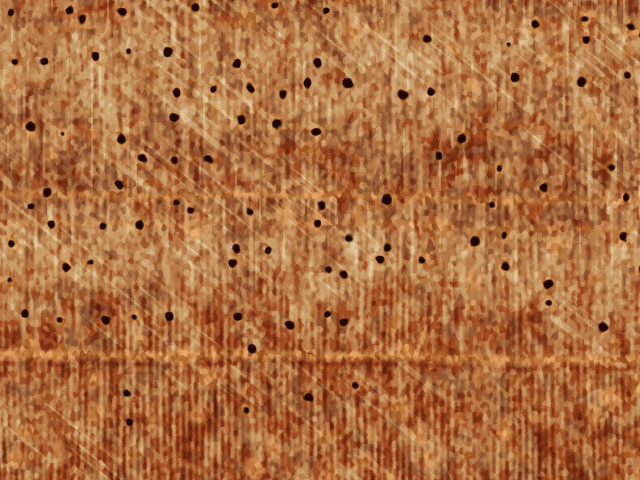
This texture is drawn by a WebGL 2 fragment shader. Its source:

```glsl
#version 300 es
precision highp float;
// Cut end grain of a tropical wood: soft growth bands with pale parenchyma lines,
// fine upright rays, slanted saw scratches and round pores with ragged halos.
// A single tone value is summed from the layers and mapped to a wood colour ramp.

uniform vec2 u_resolution;
out vec4 fragColor;

const vec3 DEEP = vec3(0.34, 0.09, 0.04);
const vec3 BARK = vec3(0.48, 0.18, 0.07);
const vec3 RUST = vec3(0.64, 0.30, 0.13);
const vec3 UMBER = vec3(0.57, 0.35, 0.21);
const vec3 TAN = vec3(0.72, 0.48, 0.28);
const vec3 CREAM = vec3(0.79, 0.62, 0.42);
const vec3 PALE = vec3(0.88, 0.77, 0.60);
const vec3 HALO = vec3(0.80, 0.53, 0.28);
const vec3 PORE = vec3(0.12, 0.02, 0.015);

const float PORE_CELL = 0.078;      // spacing of pores, canvas height = 1
const float PORE_CHANCE = 0.75;
const vec2 GRAIN_FREQ = vec2(115.0, 85.0);
const vec2 RAY_FREQ = vec2(105.0, 17.0);
const float RAY_LINES = 74.0;       // regular dark rays per unit width
const float SCRATCH_ANGLE = -0.68;

float hash(vec2 p) {
    vec3 q = fract(p.xyx * 0.1031);
    q += dot(q, q.yzx + 33.33);
    return fract((q.x + q.y) * q.z);
}

float noise(vec2 p) {
    vec2 i = floor(p), f = fract(p);
    f = f * f * (3.0 - 2.0 * f);
    return mix(mix(hash(i), hash(i + vec2(1, 0)), f.x),
               mix(hash(i + vec2(0, 1)), hash(i + vec2(1, 1)), f.x), f.y);
}

// Cellular patches of random tone, blended softly at their borders.
float cellTone(vec2 p) {
    vec2 base = floor(p);
    float sum = 0.0, weight = 0.0;
    for (int k = 0; k < 9; k++) {
        vec2 id = base + vec2(k % 3 - 1, k / 3 - 1);
        vec2 d = id + vec2(hash(id), hash(id + 57.0)) - p;
        float w = exp(-11.0 * dot(d, d));
        sum += w * hash(id + 113.0);
        weight += w;
    }
    return sum / weight;
}

// Growth bands: tone as a function of height.
float bandTone(float y) {
    float t = mix(0.46, 0.45, smoothstep(0.0, 0.25, y));
    t += 0.22 * smoothstep(0.27, 0.47, y);
    t -= 0.21 * smoothstep(0.49, 0.62, y);
    t += 0.24 * smoothstep(0.66, 0.84, y);
    return t - 0.17 * smoothstep(0.90, 1.0, y);
}

float paleLine(float y, float center, float width) {
    float d = (y - center) / width;
    return exp(-d * d);
}

vec3 woodRamp(float t, float hue) {
    vec3 c = mix(DEEP, BARK, smoothstep(-0.15, 0.15, t));
    c = mix(c, mix(RUST, UMBER, hue), smoothstep(0.15, 0.42, t));
    c = mix(c, TAN, smoothstep(0.42, 0.65, t));
    c = mix(c, CREAM, smoothstep(0.65, 0.90, t));
    return mix(c, PALE, smoothstep(0.92, 1.25, t));
}

// x: halo strength, y: open pore strength.
vec2 pores(vec2 p, float ragged) {
    vec2 base = floor(p / PORE_CELL), best = vec2(0.0);
    float edge = 0.7 / u_resolution.y + 0.0012;
    float openShare = mix(0.10, 0.72, smoothstep(0.24, 0.34, p.y));
    for (int k = 0; k < 9; k++) {
        vec2 id = base + vec2(k % 3 - 1, k / 3 - 1);
        if (hash(id + 7.0) > PORE_CHANCE) continue;
        vec2 center = (id + 0.1 + 0.8 * vec2(hash(id + 19.0), hash(id + 31.0))) * PORE_CELL;
        float size = hash(id + 43.0);
        bool isOpen = hash(id + 71.0) < openShare;
        float d = length((p - center) * vec2(1.0, 0.9)) + 0.016 * (ragged - 0.5);
        float haloSize = mix(0.012, 0.024, size) * (isOpen ? 0.85 : 1.0);
        float halo = 1.0 - smoothstep(haloSize * 0.55, haloSize * 1.15, d);
        float holeSize = mix(0.0055, 0.0095, hash(id + 89.0));
        float hole = 1.0 - smoothstep(holeSize - edge, holeSize + edge, d * 0.4 + 0.6 * length(p - center));
        best = max(best, vec2(halo * mix(0.45, 0.95, size), isOpen ? hole : 0.0));
    }
    return best;
}

void main() {
    vec2 p = gl_FragCoord.xy / u_resolution.y;
    float grain = cellTone(p * GRAIN_FREQ);
    float ragged = noise(p * 95.0 + 40.0);
    float mottle = noise(p * 13.0) + noise(p * 31.0 + 9.0) - 1.0;
    float sway = 0.004 * sin(p.x * 7.0) + 0.002 * sin(p.x * 19.0 + 1.0) + 0.01 * p.x;
    float y = p.y + sway;
    float lightBand = smoothstep(0.30, 0.50, p.y);

    // Rays: irregular streaks plus a regular set of thin dark lines.
    float streak = noise(p * RAY_FREQ);
    float phase = 6.2832 * RAY_LINES * p.x + 5.0 * noise(p * vec2(9.0, 4.0));
    float lines = sin(phase) * noise(p * vec2(11.0, 9.0) + 5.0);
    float glint = smoothstep(0.70, 0.95, noise(p * vec2(120.0, 14.0) + 77.0));

    // Slanted scratches, gathered in patches.
    float ca = cos(SCRATCH_ANGLE), sa = sin(SCRATCH_ANGLE);
    vec2 q = vec2(ca * p.x + sa * p.y, ca * p.y - sa * p.x);
    float scratch = smoothstep(0.66, 0.92, noise(q * vec2(7.0, 125.0)));
    scratch *= smoothstep(0.45, 0.75, noise(q * vec2(2.5, 7.0) + 3.0));

    float tone = bandTone(y + 0.03 * mottle) + 0.20 * mottle;
    tone += 0.42 * (grain - 0.5) + 0.46 * (streak - 0.5) + 0.22 * (ragged - 0.5);
    tone += mix(0.20, 0.09, lightBand) * lines + mix(0.10, 0.30, lightBand) * glint;
    tone += 0.26 * scratch - 0.16 * paleLine(y, 0.247, 0.006);

    float hue = smoothstep(0.30, 0.70, noise(p * 42.0 + 21.0) + 0.22 * (lightBand - 0.6));
    vec3 color = woodRamp(tone, hue);

    // Pale lines across the bands, then pores on top.
    float bandLine = 0.95 * paleLine(y, 0.265, 0.009) + 0.75 * paleLine(y, 0.597, 0.009)
                   + 0.40 * paleLine(y, 0.538, 0.008) + 0.30 * paleLine(y, 0.945, 0.008);
    vec3 pith = HALO + 0.26 * (grain - 0.5) + 0.12 * (ragged - 0.5);
    color = mix(color, pith, clamp(bandLine * (0.55 + 0.7 * grain), 0.0, 0.92));
    vec2 pore = pores(p, ragged);
    color = mix(color, pith, pore.x * 0.8);
    color = mix(color, PORE, pore.y);
    fragColor = vec4(color, 1.0);
}
```
